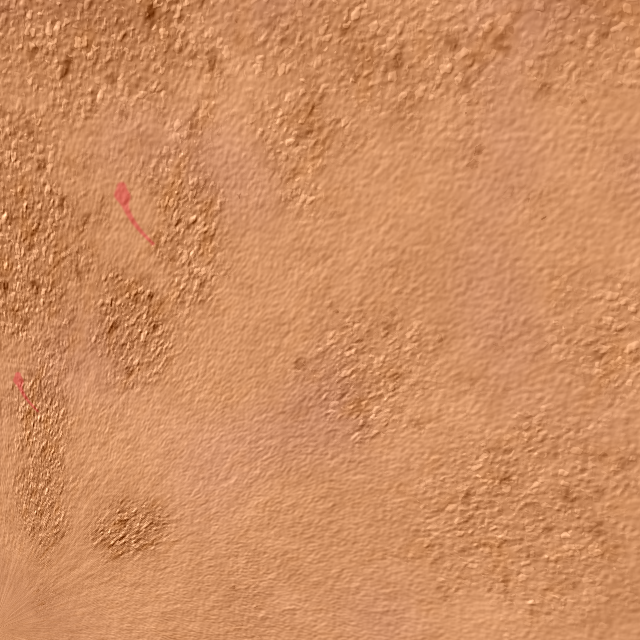
Write a Shadertoy shader that draws this texture.

```glsl
// Dry orange sand with gravel patches, its grain fanning out from the lower left corner.
#define SAND vec3(0.832, 0.582, 0.404)
#define PINK_DUST vec3(0.800, 0.555, 0.425)
#define OCHRE vec3(0.800, 0.530, 0.320)
#define CORAL vec3(0.860, 0.390, 0.340)
#define LIGHT_DIR vec2(-0.62, 0.78)
#define LIGHT_STEP 0.0034
#define GRAIN_SCALE 125.0
#define PEBBLE_SCALE 66.0
#define GRAIN_RELIEF 0.105
#define PEBBLE_RELIEF 0.30
#define BROAD_TONE 0.065
#define FAN_CENTRE vec2(-0.012, 0.015)

vec3 hash3(vec2 p) {
    vec3 q = fract(vec3(p.xyx) * vec3(0.1031, 0.1030, 0.0973));
    q += dot(q, q.yxz + 33.33);
    return fract((q.xxy + q.yzz) * q.zyx);
}

float gradientNoise(vec2 p) {
    vec2 i = floor(p), f = fract(p);
    vec2 u = f * f * f * (f * (f * 6.0 - 15.0) + 10.0);
    vec2 o = vec2(0.0, 1.0);
    float a = dot(hash3(i).xy * 2.0 - 1.0, f);
    float b = dot(hash3(i + o.yx).xy * 2.0 - 1.0, f - o.yx);
    float c = dot(hash3(i + o.xy).xy * 2.0 - 1.0, f - o.xy);
    float d = dot(hash3(i + o.yy).xy * 2.0 - 1.0, f - o.yy);
    return mix(mix(a, b, u.x), mix(c, d, u.x), u.y);
}

// Fan coordinates: grains stretch along rays, most strongly near the corner
vec2 fan(vec2 p) {
    vec2 d = p - FAN_CENTRE;
    return vec2(1.5 * sqrt(length(d)), atan(d.y, d.x) + 4.0);
}

// Irregular tilted domes: x = height, y = random tint of the stone on top
vec2 pebbles(vec2 q) {
    q += 0.5 * vec2(gradientNoise(q * 1.9), gradientNoise(q * 1.9 + 31.0));
    vec2 cell = floor(q), best = vec2(0.0, 0.5);
    for (int y = -1; y <= 1; y++)
    for (int x = -1; x <= 1; x++) {
        vec2 c = cell + vec2(x, y);
        vec3 h = hash3(c);
        float radius = mix(0.2, 0.68, h.z * h.z);
        vec2 d = (q - c - 0.15 - 0.7 * h.xy) / radius;
        vec2 axis = normalize(h.yz - 0.5);
        d += 0.45 * axis * dot(axis, d);
        float dome = radius * (1.0 - dot(d, d));
        if (dome > best.x) best = vec2(dome, fract(h.z * 57.3 + h.x));
    }
    return best;
}

// Gravel patches as ellipses: centre, radii
float gravelMask(vec2 p) {
    vec4 patches[12] = vec4[12](
        vec4(0.14, 0.97, 0.31, 0.19), vec4(0.02, 0.64, 0.13, 0.24),
        vec4(0.29, 0.66, 0.06, 0.20), vec4(0.62, 0.94, 0.27, 0.15),
        vec4(0.93, 0.96, 0.15, 0.13), vec4(0.58, 0.41, 0.12, 0.11),
        vec4(0.83, 0.20, 0.20, 0.18), vec4(0.98, 0.47, 0.13, 0.12),
        vec4(0.21, 0.50, 0.08, 0.10), vec4(0.07, 0.30, 0.05, 0.24),
        vec4(0.20, 0.17, 0.07, 0.05), vec4(0.48, 0.79, 0.08, 0.14));
    float ragged = 0.6 * gradientNoise(p * 13.0) + 0.5 * gradientNoise(p * 34.0);
    float mask = 0.0;
    for (int i = 0; i < 12; i++) {
        float d = length((p - patches[i].xy) / patches[i].zw) + ragged;
        mask = max(mask, smoothstep(1.35, 0.3, d));
    }
    return mask * mix(1.0, 0.72, smoothstep(0.2, 0.6, p.x));
}

float relief(vec2 p, float gravel) {
    vec2 q = fan(p);
    float grain = gradientNoise(q * GRAIN_SCALE) + 0.9 * gradientNoise(p * GRAIN_SCALE * 0.72)
                + 0.8 * gradientNoise(q * GRAIN_SCALE * 0.37);
    float stones = pebbles(q * PEBBLE_SCALE).x + 0.6 * pebbles(q * PEBBLE_SCALE * 1.7 + 9.0).x;
    return GRAIN_RELIEF * (1.0 + gravel) * grain + PEBBLE_RELIEF * gravel * stones;
}

// Curved coral twig, thick at its head; local unit length runs downward
float twig(vec2 p, vec2 head, float size) {
    vec2 u = (p - head) / size;
    float t = clamp(-u.y, 0.0, 1.0);
    float width = mix(0.07, 0.035, t) + 0.08 * exp(-70.0 * (t - 0.16) * (t - 0.16));
    float d = length(vec2(u.x - 0.55 * t * t, u.y + t)) - width;
    return smoothstep(0.035, -0.035, d);
}

void mainImage(out vec4 fragColor, in vec2 fragCoord) {
    vec2 p = fragCoord / iResolution.xy;
    vec2 q = fan(p);
    float r = length(p - FAN_CENTRE);
    float gravel = gravelMask(p);
    float body = max(gravel, 0.10 + 0.25 * smoothstep(0.0, 0.4, gradientNoise(p * 9.0 + 3.0)));

    // Slanted light over the relief
    float shade = relief(p, body) - relief(p + LIGHT_DIR * LIGHT_STEP, body);
    shade *= smoothstep(-0.1, 0.3, r);

    // Stone tints, gaps between stones, rare dark stones, shadowed hollows
    vec2 stone = pebbles(q * PEBBLE_SCALE);
    float cover = smoothstep(0.0, 0.22, stone.x);
    shade += gravel * (cover * (0.13 * stone.y - 0.05) - 0.055 * (1.0 - cover));
    shade -= 0.16 * cover * smoothstep(0.95, 0.98, stone.y) * smoothstep(0.0, 0.4, body);
    shade -= 0.20 * gravel * smoothstep(0.12, 0.5, gradientNoise(q * 33.0 + 5.0));
    shade += 0.035 * body * gradientNoise(q * 80.0 + 7.0);

    // Broad unevenness and rays at the corner
    shade += BROAD_TONE * (gradientNoise(p * 4.5) + 0.7 * gradientNoise(q * 17.0));
    shade += 0.04 * gradientNoise(p * 24.0 + 11.0);
    shade -= 0.025 * gravel * smoothstep(0.5, 0.1, p.x);
    float rays = gradientNoise(vec2(r * 4.0, q.y * 19.0)) + gradientNoise(vec2(r * 9.0, q.y * 43.0));
    shade += 0.10 * exp(-4.5 * r) * rays;

    // Dust colours
    float dust = smoothstep(-0.05, 0.45, gradientNoise(p * 4.3 + 17.0));
    vec3 color = mix(SAND, PINK_DUST, 0.8 * dust);
    float ochre = smoothstep(0.0, 0.5, gradientNoise(q * 19.0 + 43.0));
    color = mix(color, OCHRE, ochre * (0.2 + 0.45 * gravel));
    color += shade * vec3(1.0, 0.98, 0.93);

    // Two twigs, the second smaller
    for (int i = 0; i < 2; i++) {
        float k = float(i);
        vec2 head = mix(vec2(0.190, 0.708), vec2(0.028, 0.414), k);
        float mark = twig(p, head, mix(0.088, 0.056, k));
        color = mix(color, CORAL + 0.8 * shade, 0.85 * mark);
    }
    fragColor = vec4(clamp(color, 0.0, 1.0), 1.0);
}
```
